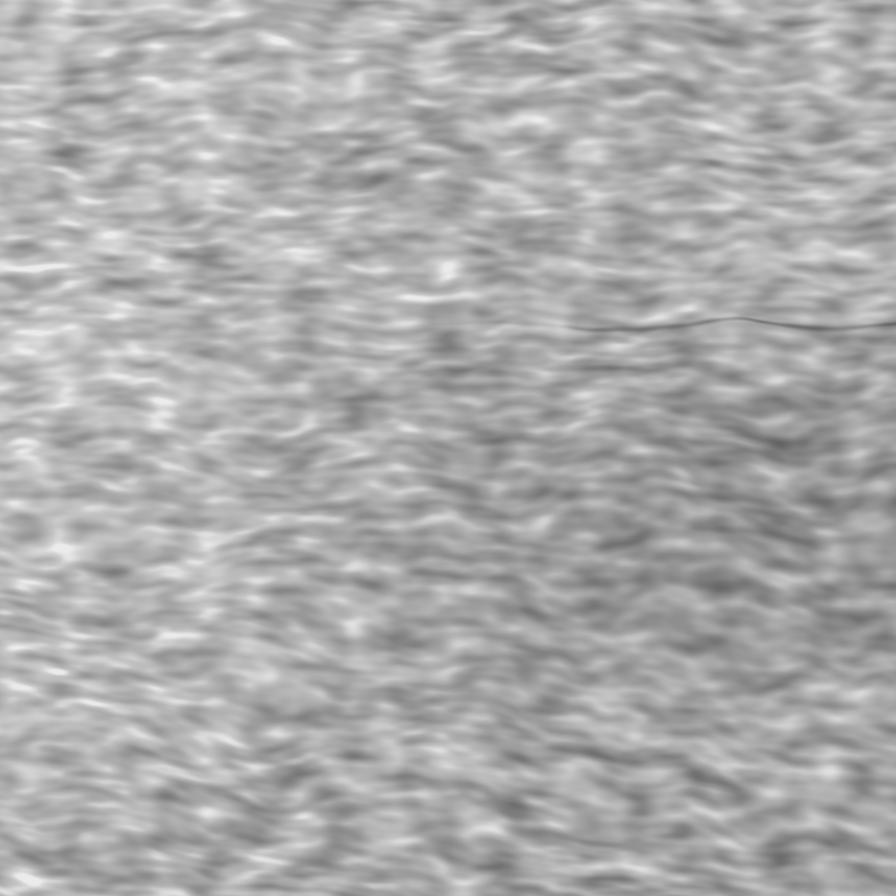
Write a three.js fragment shader that draws this texture.

```glsl
// Soft grey weathered surface with short, nearly horizontal grain and one thin crack.
// Stretched layers of gradient noise are bent by a slow warp, then laid over a
// broad tone that is light at the left and dim in a pocket below the crack.
varying vec2 vUv;

// Unit gradient with a pseudo-random direction for a lattice point
vec2 latticeGradient(vec2 cell) {
  vec3 h = fract(vec3(cell.xyx) * vec3(0.1031, 0.1030, 0.0973));
  h += dot(h, h.yzx + 33.33);
  float angle = 6.2832 * fract((h.x + h.y) * h.z);
  return vec2(cos(angle), sin(angle));
}

float gradientNoise(vec2 p) {
  vec2 cell = floor(p);
  vec2 f = p - cell;
  vec2 w = f * f * f * (f * (f * 6.0 - 15.0) + 10.0);
  float a = dot(latticeGradient(cell), f);
  float b = dot(latticeGradient(cell + vec2(1.0, 0.0)), f - vec2(1.0, 0.0));
  float c = dot(latticeGradient(cell + vec2(0.0, 1.0)), f - vec2(0.0, 1.0));
  float d = dot(latticeGradient(cell + vec2(1.0, 1.0)), f - vec2(1.0, 1.0));
  return mix(mix(a, b, w.x), mix(c, d, w.x), w.y);
}

// Bends the grain: gentle waves, and a downhill slant towards the bottom
vec2 bendGrain(vec2 p) {
  p.y += 0.10 * p.x * (1.0 - smoothstep(0.05, 0.6, p.y));
  p.y += 0.018 * gradientNoise(p * vec2(5.0, 6.0) + 40.0);
  p.y += 0.006 * gradientNoise(p * vec2(15.0, 18.0) + 70.0);
  return p;
}

// Layered streaks, with rounder blotches near the top and bottom
float grain(vec2 p) {
  vec2 q = bendGrain(p);
  float streaks = gradientNoise(q * vec2(19.0, 62.0) + 11.0);
  float wide = gradientNoise(q * vec2(11.0, 36.0) + 23.0);
  float fine = gradientNoise(q * vec2(37.0, 108.0) + 57.0);
  float blotches = gradientNoise(q * vec2(20.0, 34.0) + 91.0);
  float roundness = smoothstep(0.1, 0.45, abs(p.y - 0.48));
  float value = 0.21 * streaks + 0.12 * wide + 0.11 * fine;
  value += mix(0.05, 0.17, roundness) * blotches;
  float glints = max(streaks + 0.5 * fine - 0.25, 0.0);
  return value + 0.2 * glints * (1.0 - 0.7 * p.x);
}

float crackHeight(float x) {
  return 0.637 + 0.006 * sin(23.0 * x - 16.9)
    + 0.009 * gradientNoise(vec2(x * 15.0, 3.4));
}

// Dark thread that fades in from the middle towards the right edge
float crack(vec2 p) {
  float thickness = 0.0028 + 0.002 * gradientNoise(vec2(p.x * 12.0, 8.6));
  float offset = (p.y - crackHeight(p.x)) / thickness;
  float strength = 0.75 + 0.8 * gradientNoise(vec2(p.x * 9.0, 5.3));
  return exp(-offset * offset) * strength * smoothstep(0.44, 0.68, p.x);
}

// Broad light and shade
float baseTone(vec2 p) {
  float tone = mix(0.735, 0.682, smoothstep(0.0, 0.55, p.x));
  vec2 fromPocket = (p - vec2(0.87, 0.43)) / vec2(0.4, 0.19);
  float belowCrack = 1.0 - smoothstep(-0.03, 0.012, p.y - crackHeight(p.x));
  tone -= 0.115 * exp(-dot(fromPocket, fromPocket)) * belowCrack;
  tone -= 0.045 * (1.0 - smoothstep(0.0, 0.45, p.y));
  vec2 fromCrackEnd = (p - vec2(1.02, 0.645)) / vec2(0.05, 0.02);
  tone -= 0.12 * exp(-dot(fromCrackEnd, fromCrackEnd));
  return tone + 0.06 * gradientNoise(p * vec2(5.0, 8.0) + 5.0);
}

void main() {
  float grey = baseTone(vUv) + grain(vUv) - 0.2 * crack(vUv);
  gl_FragColor = vec4(vec3(clamp(grey, 0.36, 0.92)), 1.0);
}
```
